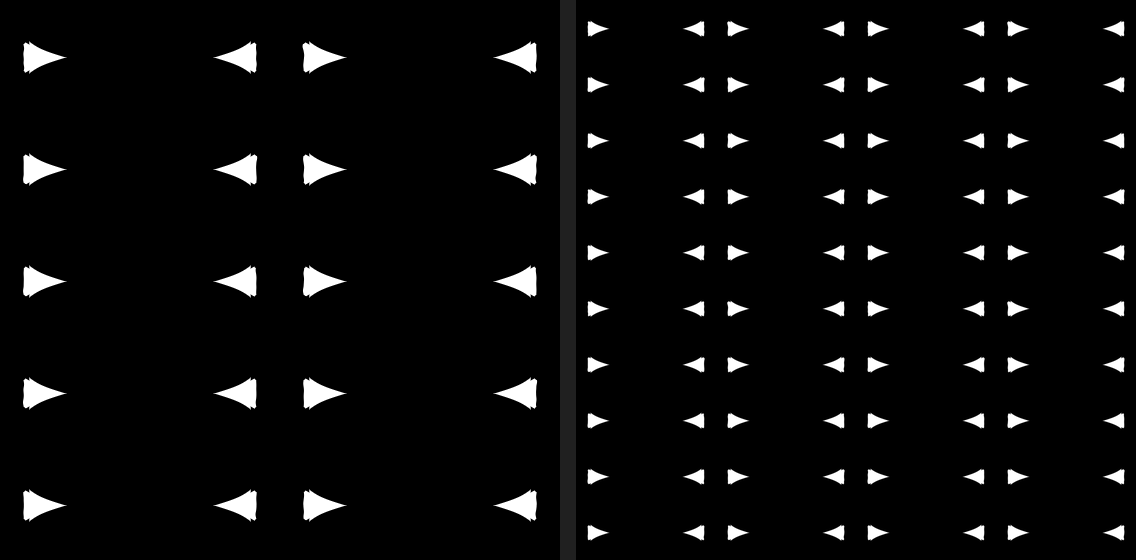
Left, the tile; right, the same tile 2 across and 2 down.
This pattern is drawn by a Shadertoy shader. Its source:

```glsl
// Layout, in units of the canvas
const vec2  REPEATS      = vec2(2.0, 5.0);
const float AXIS_DROP    = 0.0027;   // arrow axis below the middle of its row
const float TIP_X        = 0.1174;   // tip, measured from the mirror line

// Arrow head
const float HEAD_LENGTH  = 0.0651;
const float HEAD_SLOPE   = 0.31;
const float FLARE        = 470.0;    // quartic widening towards the barbs

// Notched base behind the barbs
const float BASE_END     = 0.0751;
const float NOTCH_HALF   = 0.0232;
const float NOTCH_SLOPE  = 0.55;
const float CORNER_D     = 0.0714;
const float CORNER_HALF  = 0.0268;
const float CORNER_SLOPE = 0.9;

// Roughness of the base
const float ROUGH_AMOUNT = 0.0038;
const float ROUGH_FREQ   = 58.0;

const vec3 GROUND = vec3(0.0);
const vec3 INK    = vec3(1.0);

// Random slope in -1..1 for a lattice point of one arrow
float latticeSlope(float i, float seed) {
    uint h = uint(int(i) + 4096) * 374761393u + uint(seed) * 668265263u;
    h = (h ^ (h >> 13)) * 1274126177u;
    h ^= h >> 16;
    return float(h & 65535u) / 32767.5 - 1.0;
}

float gradientNoise(float x, float seed) {
    float i = floor(x), f = x - i;
    float u = f * f * f * (f * (f * 6.0 - 15.0) + 10.0);
    return mix(latticeSlope(i, seed) * f,
               latticeSlope(i + 1.0, seed) * (f - 1.0), u);
}

// d runs back from the tip along the axis, h is the distance from the axis
float headDistance(float d, float h) {
    float t = max(d, 0.0);
    float halfWidth = HEAD_SLOPE * d + FLARE * t * t * t * t;
    float slope = HEAD_SLOPE + 4.0 * FLARE * t * t * t;
    return max(d - HEAD_LENGTH, (h - halfWidth) / sqrt(1.0 + slope * slope));
}

float baseDistance(float d, float h, float wobble) {
    float rough = d - wobble;
    float notch = h - NOTCH_HALF - NOTCH_SLOPE * (d - HEAD_LENGTH);
    float corner = h - CORNER_HALF + CORNER_SLOPE * (rough - CORNER_D);
    float sides = max(notch / length(vec2(1.0, NOTCH_SLOPE)),
                      corner / length(vec2(1.0, CORNER_SLOPE)));
    float ends = max(rough - BASE_END, HEAD_LENGTH - 0.01 - d);
    return max(sides, ends);
}

void mainImage(out vec4 fragColor, in vec2 fragCoord) {
    vec2 uv = fragCoord / iResolution.xy;
    vec2 grid = uv * REPEATS;
    vec2 cell = fract(grid);

    // Fold each cell into a mirrored pair of arrows
    float d = TIP_X - min(cell.x, 1.0 - cell.x) / REPEATS.x;
    float y = (cell.y - 0.5) / REPEATS.y + AXIS_DROP;
    float h = abs(y);

    // Each arrow has its own ragged end, rougher towards the corners
    float seed = floor(grid.x * 2.0) + 2.0 * REPEATS.x * floor(grid.y) + 1.0;
    float wobble = ROUGH_AMOUNT * (0.5 + h / CORNER_HALF)
                 * gradientNoise(y * ROUGH_FREQ + 0.37, seed);

    float dist = min(headDistance(d, h), baseDistance(d, h, wobble));
    float coverage = clamp(0.5 - dist * min(iResolution.x, iResolution.y), 0.0, 1.0);
    fragColor = vec4(mix(GROUND, INK, coverage), 1.0);
}
```
